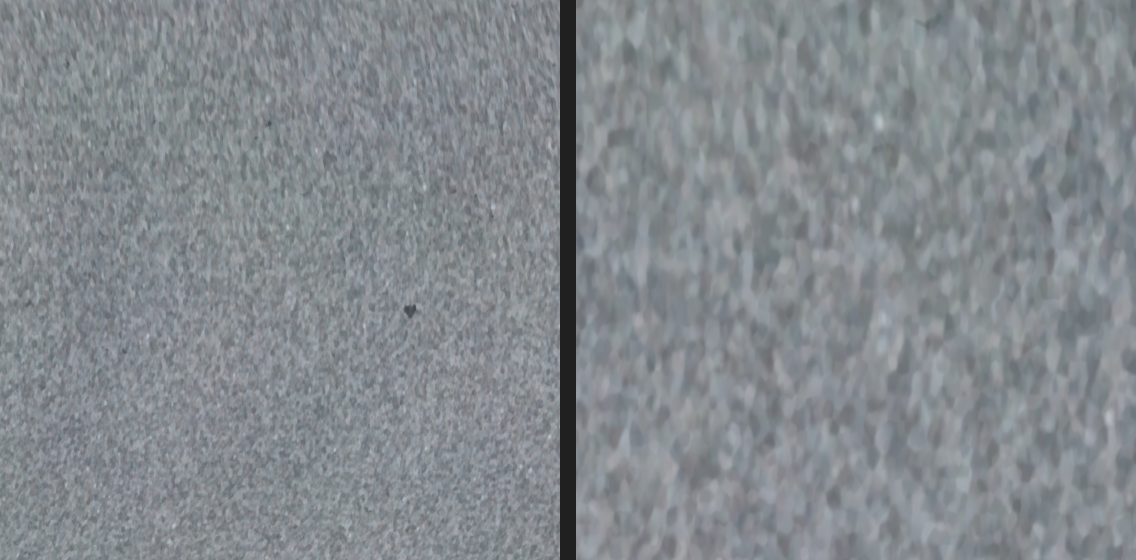
Left: the whole. Right: its middle third, enlarged.
A three.js fragment shader for this texture:

```glsl
varying vec2 vUv;

const vec3 BASE_COLOR = vec3(0.522, 0.543, 0.561);
const vec3 WARM_SHIFT = vec3(0.026, -0.003, -0.014);
const vec3 VIOLET_SHIFT = vec3(0.009, -0.010, 0.012);
const vec3 FLECK_TINT = vec3(0.94, 1.0, 1.0);
const vec3 PIT_COLOR = vec3(0.27, 0.30, 0.32);

const float GRAIN_COLUMNS = 160.0;
const float GRAIN_ROWS = 115.0;      // rows per unit at the bottom edge
const float ROW_STRETCH = 31.0;      // lengthens the grains towards the top
const float LEAN_BOTTOM = -0.22;
const float LEAN_CHANGE = 0.20;
const float GRAIN_SOFTNESS = 5.5;
const float GRAIN_CONTRAST = 0.160;
const float FINE_CONTRAST = 0.100;
const float MOTTLE_CONTRAST = 0.055;
const float HEIGHT_FADE = 0.022;     // darkening from bottom to top
const float FLECK_SHARE = 0.13;
const float FLECK_GAIN = 0.15;
const float SPECK_SHARE = 0.06;
const float SPECK_GAIN = 0.12;
const vec2 PIT_CENTER = vec2(0.733, 0.446);
const float PIT_RADIUS = 0.0115;

float hash(vec2 p) {
  return fract(sin(dot(p, vec2(127.1, 311.7))) * 43758.5453);
}

vec2 hash2(vec2 p) {
  return vec2(hash(p), hash(p + 57.3));
}

float valueNoise(vec2 p) {
  vec2 cell = floor(p);
  vec2 f = fract(p);
  f = f * f * (3.0 - 2.0 * f);
  float low = mix(hash(cell), hash(cell + vec2(1.0, 0.0)), f.x);
  float high = mix(hash(cell + vec2(0.0, 1.0)), hash(cell + 1.0), f.x);
  return mix(low, high, f.y);
}

// Centred cloud noise, about -0.5 to 0.5
float mottle(vec2 p) {
  float sum = 0.0;
  float weight = 0.5;
  for (int i = 0; i < 4; i++) {
    sum += weight * (valueNoise(p) - 0.5);
    p = mat2(1.6, 1.2, -1.2, 1.6) * p + 17.3;
    weight *= 0.62;
  }
  return sum;
}

// Softly blended random cells: x is brightness, y is tint, both centred
vec2 grains(vec2 p) {
  vec2 cell = floor(p);
  vec2 sum = vec2(0.0);
  float total = 0.0;
  for (int j = -1; j <= 1; j++) {
    for (int i = -1; i <= 1; i++) {
      vec2 id = cell + vec2(float(i), float(j));
      vec2 toSeed = id + hash2(id) - p;
      float weight = exp(-GRAIN_SOFTNESS * dot(toSeed, toSeed));
      sum += weight * (hash2(id + 113.7) - 0.5);
      total += weight;
    }
  }
  return sum / total;
}

// Sparse soft dots of random size and strength
float scatter(vec2 p, float share, float radius) {
  vec2 cell = floor(p);
  float cover = 0.0;
  for (int j = -1; j <= 1; j++) {
    for (int i = -1; i <= 1; i++) {
      vec2 id = cell + vec2(float(i), float(j));
      vec2 traits = hash2(id + 31.9);
      float size = radius * mix(0.55, 1.0, traits.y);
      float dist = length(p - id - mix(vec2(0.2), vec2(0.8), hash2(id)));
      float spot = 1.0 - smoothstep(0.2 * size, 1.2 * size, dist);
      float strength = mix(0.3, 1.0, hash(id + 77.1));
      cover = max(cover, spot * strength * step(traits.x, share));
    }
  }
  return cover;
}

void main() {
  vec2 uv = vUv;

  // Grain space: leaning, and stretched more towards the top
  float lean = (LEAN_BOTTOM + LEAN_CHANGE * uv.y) * uv.y;
  float sway = 0.012 * valueNoise(uv * 5.0);
  vec2 p = vec2((uv.x + lean + sway) * GRAIN_COLUMNS,
                (GRAIN_ROWS - ROW_STRETCH * uv.y) * uv.y);

  // Grain and broad tone
  vec2 coarse = grains(p);
  vec2 fine = grains(p * 1.6 + 211.0);
  float tone = GRAIN_CONTRAST * coarse.x + FINE_CONTRAST * fine.x;
  tone += MOTTLE_CONTRAST * mottle(uv * vec2(7.0, 8.0) + 3.0);
  tone += HEIGHT_FADE * (0.5 - uv.y);
  vec3 color = BASE_COLOR + tone;

  // Tint of grains and of wide patches
  color += WARM_SHIFT * (1.1 * coarse.y + 0.7 * mottle(uv * 6.0 + 41.0));
  color += VIOLET_SHIFT * (fine.y + 1.3 * mottle(uv * 5.0 + 83.0));

  // Pale flecks and dark specks
  color += FLECK_TINT * FLECK_GAIN * scatter(p * 0.36 + 19.0, FLECK_SHARE, 0.27);
  vec2 speckSpace = uv * 30.0 + 0.3 * coarse;
  color -= SPECK_GAIN * scatter(speckSpace, SPECK_SHARE, 0.22);

  // Single larger pit with a ragged rim
  float rim = length(uv - PIT_CENTER) + 0.008 * coarse.x;
  float pit = 1.0 - smoothstep(0.6 * PIT_RADIUS, 1.2 * PIT_RADIUS, rim);
  color = mix(color, PIT_COLOR + 0.5 * tone, 0.85 * pit);

  gl_FragColor = vec4(color, 1.0);
}
```
